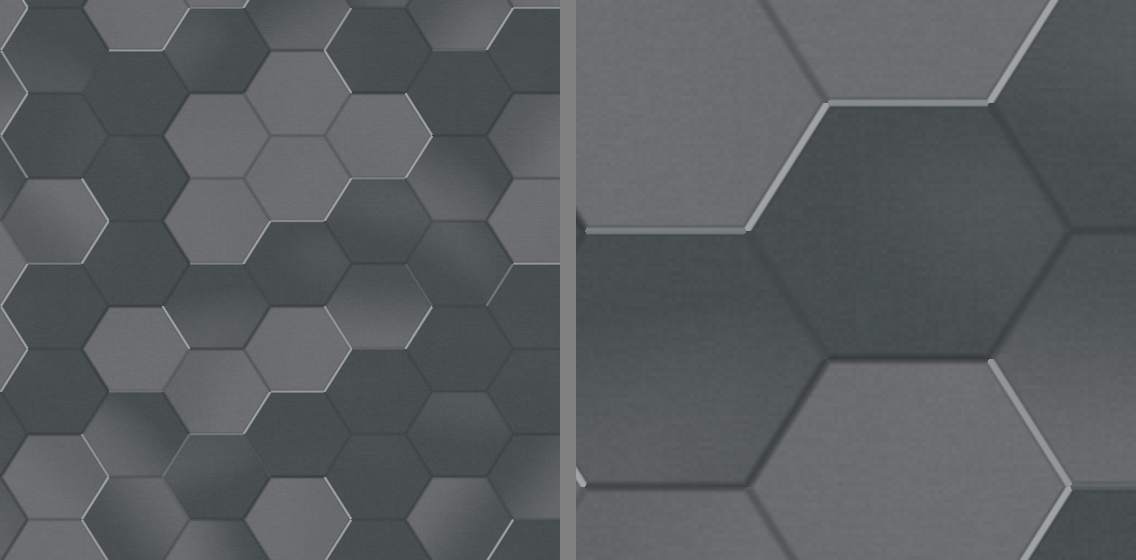
Left, the full canvas; right, a detail of the centre.
Write a Shadertoy shader that draws this pattern.

```glsl
// Wall of matte grey hexagonal blocks at uneven depths, with lit rims and soft shadows
#define PITCH vec2(0.1445, 0.1523)       // column and row spacing
#define ORIGIN vec2(0.0977, 0.4531)      // centre of one block
#define DARK vec3(0.282, 0.307, 0.307)
#define LIGHT vec3(0.425, 0.431, 0.441)
#define RIM vec3(0.67, 0.68, 0.69)
#define SEAM vec3(0.20, 0.22, 0.22)
#define RIM_DIR vec2(0.94, -0.34)        // side on which raised rims catch light
#define SHADE_DIR vec2(0.80, 0.60)       // side from which raised blocks cast shade
#define SEAM_WIDTH 0.016                 // half width, relative to block height
#define RIM_WIDTH 0.013
#define GRAIN 0.016

const float COLUMN = 0.8660254;          // column step of a unit-height hexagon

float hash(vec2 p) {
    return fract(sin(dot(p, vec2(127.1, 311.7))) * 43758.5453);
}

// Depth of the block centred at c; blocks stand out more near the upper middle
float blockLevel(vec2 c) {
    vec2 id = round(c * vec2(1.0 / COLUMN, 2.0));
    vec2 pos = ORIGIN + c * PITCH / vec2(COLUMN, 1.0);
    vec2 d = pos - vec2(0.44, 0.62);
    float h = 0.8 * hash(id + 3.0) + 0.34 * exp(-5.0 * dot(d, d));
    return smoothstep(0.3, 0.82, h);
}

// Offset from the nearest hexagon centre
vec2 hexLocal(vec2 p) {
    vec2 s = vec2(2.0 * COLUMN, 1.0);
    vec2 a = p - s * round(p / s);
    vec2 b = p - s * (round(p / s - 0.5) + 0.5);
    return dot(a, a) < dot(b, b) ? a : b;
}

float line(float d, float halfWidth, float aa) {
    return 1.0 - smoothstep(halfWidth - aa, halfWidth + aa, d);
}

void mainImage(out vec4 fragColor, in vec2 fragCoord) {
    vec2 uv = fragCoord / iResolution.xy;
    vec2 p = (uv - ORIGIN) / PITCH * vec2(COLUMN, 1.0);
    vec2 local = hexLocal(p);
    vec2 centre = p - local;
    float level = blockLevel(centre);

    // Nearest edge, and shade cast by higher neighbours
    float edge = 1.0, shade = 0.0, stepUp = 0.0;
    vec2 normal = vec2(0.0);
    for (int i = 0; i < 6; i++) {
        float a = radians(30.0 + 60.0 * float(i));
        vec2 n = vec2(cos(a), sin(a));
        float d = 0.5 - dot(local, n);
        float rise = level - blockLevel(centre + n);
        shade += max(-rise, 0.0) * max(dot(n, SHADE_DIR), 0.0)
               * (1.0 - smoothstep(0.0, 0.42, d));
        if (d < edge) {
            edge = d;
            normal = n;
            stepUp = rise;
        }
    }

    // Face tone: half-raised blocks are tilted and fade across
    float angle = 6.2832 * hash(round(centre * vec2(1.0 / COLUMN, 2.0)) + 41.0);
    float ramp = smoothstep(-0.4, 0.45, dot(local, vec2(cos(angle), sin(angle)))) - 0.5;
    float tilt = 0.12 + 2.6 * level * (1.0 - level);
    float tone = level + ramp * tilt - 0.5 * shade;
    vec3 col = mix(DARK, LIGHT, clamp(tone, 0.0, 1.0));

    // Fine woven grain
    float speck = hash(floor(uv * 384.0)) - 0.5;
    float weave = hash(floor(uv * vec2(96.0, 384.0)) + 17.0) - 0.5;
    col += GRAIN * (speck + 0.6 * weave);

    // Dark seams, then bright rims on the lit sides of raised blocks
    float aa = 0.6 / (PITCH.y * iResolution.y) + 0.004;
    float seam = 0.35 + 0.45 * abs(stepUp);
    col = mix(col, SEAM, seam * line(edge, SEAM_WIDTH, aa + 0.008));
    float lit = smoothstep(0.04, 0.42, stepUp * dot(normal, RIM_DIR));
    col = mix(col, RIM, 0.9 * lit * line(edge, RIM_WIDTH, aa));

    fragColor = vec4(col, 1.0);
}
```
